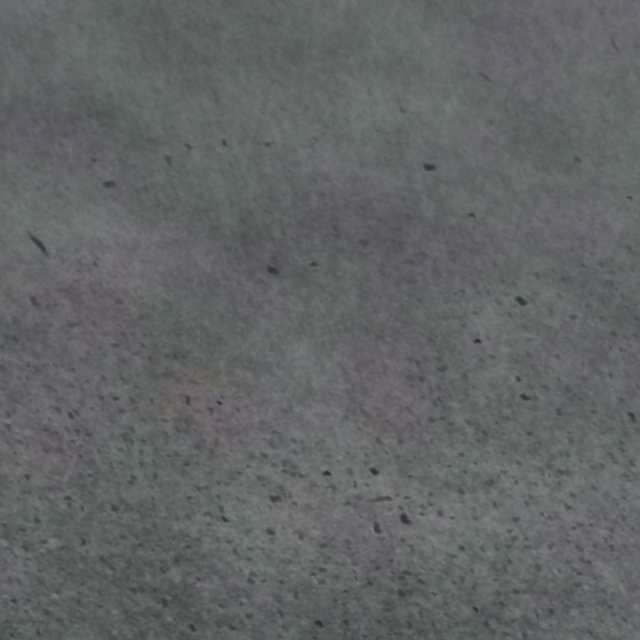
Give the GLSL for this texture, as a Shadertoy shader.

```glsl
// Worn grey ground seen at a slant: soft green, violet and rosy stains from
// layered noise, a slanted grain that coarsens toward the viewer, and
// scattered dark pits, scratches and pale pebbles placed on jittered grids.

#define BASE_COLOR vec3(0.392, 0.402, 0.402)
#define GREEN_TINT vec3(-0.010, 0.005, -0.005)
#define VIOLET_TINT vec3(0.003, -0.010, 0.014)
#define ROSE_TINT vec3(0.036, 0.000, -0.002)
#define PIT_COLOR vec3(0.14, 0.16, 0.17)
#define PEBBLE_COLOR vec3(0.54, 0.56, 0.54)
#define STAIN_CONTRAST 0.15
#define GRAIN_CONTRAST 0.105
#define DUST_CONTRAST 0.048
#define GRAIN_SCALE 66.0
#define SLANT 0.60

float hash(vec2 p) {
    return fract(sin(dot(p, vec2(127.1, 311.7))) * 43758.5453);
}

// Turns a point so that the x axis runs down to the right for positive angles
mat2 rotation(float angle) {
    float c = cos(angle), s = sin(angle);
    return mat2(c, s, -s, c);
}

float noise(vec2 p) {
    vec2 cell = floor(p), f = fract(p);
    f = f * f * (3.0 - 2.0 * f);
    float low = mix(hash(cell), hash(cell + vec2(1, 0)), f.x);
    float high = mix(hash(cell + vec2(0, 1)), hash(cell + vec2(1, 1)), f.x);
    return mix(low, high, f.y);
}

float fbm(vec2 p) {
    float sum = 0.0, weight = 0.5;
    for (int i = 0; i < 5; i++) {
        sum += weight * noise(p);
        p = rotation(0.6) * p * 2.03 + 17.3;
        weight *= 0.55;
    }
    return sum / 1.055;
}

// Soft elliptical patch, tilted by angle
float patchMask(vec2 p, vec2 center, vec2 size, float angle) {
    vec2 q = rotation(angle) * (p - center) / size;
    return exp(-dot(q, q));
}

// Coverage of scattered ellipses; size holds half length and half width in cells
float specks(vec2 p, float cells, float chance, vec2 size, float seed) {
    vec2 q = p * cells, home = floor(q);
    float cover = 0.0, pixel = cells / iResolution.y;
    for (int y = -1; y <= 1; y++)
    for (int x = -1; x <= 1; x++) {
        vec2 cell = home + vec2(x, y), key = cell + seed;
        if (hash(key) > chance) continue;
        vec2 center = cell + 0.15 + 0.7 * vec2(hash(key + 31.7), hash(key + 57.3));
        float angle = SLANT + 1.3 * (hash(key + 83.1) - 0.5);
        vec2 radius = size * mix(0.5, 1.25, hash(key + 12.9));
        vec2 d = rotation(angle) * (q - center);
        d.y += 0.25 * radius.y * sin(d.x / radius.x * 3.0 + key.x);
        float edge = (length(d / radius) - 1.0) * radius.y;
        float soft = 0.4 * radius.y + 0.7 * pixel;
        float strength = mix(0.3, 1.0, hash(key + 44.6));
        cover = max(cover, strength * (1.0 - smoothstep(-soft, soft, edge)));
    }
    return cover;
}

void mainImage(out vec4 fragColor, in vec2 fragCoord) {
    vec2 uv = fragCoord / iResolution.xy;
    float near = 1.0 - smoothstep(0.0, 0.95, uv.y);
    vec2 slanted = rotation(0.5 * SLANT) * uv;

    // Broad light and dark stains
    float light = STAIN_CONTRAST * (fbm(slanted * vec2(5.0, 7.5) + 3.1) - 0.5);
    light -= 0.034 * patchMask(uv, vec2(0.63, 0.50), vec2(0.24, 0.09), 0.95);
    light -= 0.020 * patchMask(uv, vec2(0.12, 0.92), vec2(0.35, 0.13), 0.2);
    light -= 0.026 * patchMask(uv, vec2(0.25, 0.0), vec2(0.60, 0.10), 0.0);
    light += 0.028 * patchMask(uv, vec2(0.42, 0.30), vec2(0.28, 0.13), 0.3);
    light += 0.024 * patchMask(uv, vec2(0.90, 0.53), vec2(0.18, 0.03), 0.0);

    // Slanted grain, finer in the distance
    vec2 ground = vec2(uv.x, uv.y * (1.3 - 0.3 * uv.y));
    vec2 grainUv = rotation(SLANT) * ground * GRAIN_SCALE * vec2(0.85, 1.25);
    float grain = 0.55 * noise(grainUv) + 0.45 * noise(grainUv * 2.2 + 9.0) - 0.5;
    float dust = noise(rotation(0.3) * uv * 215.0) - 0.5;
    light += (GRAIN_CONTRAST * grain + DUST_CONTRAST * dust) * mix(0.65, 1.15, near);

    // Colour stains, broken up by a fine mottle
    float mottle = noise(uv * 48.0) + noise(uv * 95.0 + 6.0) - 1.0;
    float hue = fbm(slanted * vec2(6.0, 9.0) + 41.0) + 0.11 * mottle;
    vec3 color = BASE_COLOR + light;
    color += mix(GREEN_TINT, VIOLET_TINT, smoothstep(0.36, 0.68, hue));
    float rosy = patchMask(uv, vec2(0.30, 0.36), vec2(0.38, 0.20), 0.3);
    color += ROSE_TINT * rosy * smoothstep(0.40, 0.70, fbm(uv * 11.0 + 70.0));

    // Small shadows and glints, denser toward the viewer
    float crowd = mix(0.2, 1.0, near) * smoothstep(0.15, 0.60, noise(uv * 7.0 + 5.0));
    float crumbs = specks(uv, 60.0, 0.45, vec2(0.34, 0.20), 11.0);
    float glints = specks(uv, 54.0, 0.32, vec2(0.27, 0.18), 202.0);
    color = mix(color, PIT_COLOR, 0.52 * crumbs * crowd);
    color = mix(color, PEBBLE_COLOR, 0.42 * glints * mix(0.25, 1.0, near));

    // Sparse pits, scratches and pebbles
    float pits = specks(uv, 25.0, 0.11, vec2(0.20, 0.11), 307.0);
    float scratches = specks(uv, 11.0, 0.07, vec2(0.22, 0.05), 419.0);
    float pebbles = specks(uv, 17.0, 0.20, vec2(0.17, 0.13), 523.0);
    color = mix(color, PIT_COLOR, 0.9 * pits * (1.0 - smoothstep(0.65, 0.95, uv.y)));
    color = mix(color, PIT_COLOR, 0.75 * scratches);
    color = mix(color, PEBBLE_COLOR, 0.6 * pebbles * (1.0 - smoothstep(0.05, 0.28, uv.y)));

    fragColor = vec4(clamp(color, 0.0, 1.0), 1.0);
}
```
